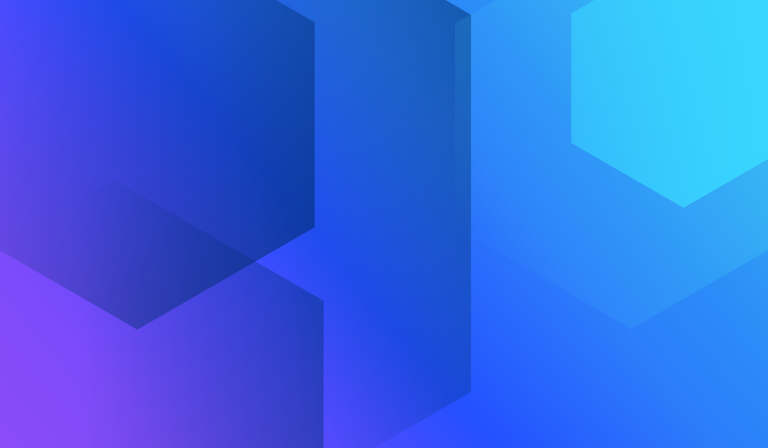
This background is drawn by a WebGL 2 fragment shader. Its source:

```glsl
#version 300 es
precision highp float;
// Overlapping translucent hexagons on a diagonal violet-blue-cyan gradient.
// Each hexagon is a distance function filled with one tint, whose opacity
// follows a linear ramp so that it fades out toward one side.

uniform vec2 u_resolution;
out vec4 fragColor;

const vec3 SHADE = vec3(0.00, 0.176, 0.43);
const vec3 SKY   = vec3(0.25, 0.80, 0.96);
const vec3 CYAN  = vec3(0.22, 0.845, 1.00);

// Signed distance to a hexagon with vertical sides; r is its half width.
float hexagon(vec2 p, float r) {
    p = abs(p);
    return max(p.x, dot(p, vec2(0.5, 0.8660254))) - r;
}

// Linear progress of t from a to b, clamped to 0..1.
float ramp(float a, float b, float t) {
    return clamp((t - a) / (b - a), 0.0, 1.0);
}

// Diagonal background gradient, from lower left to upper right.
vec3 backdrop(vec2 p) {
    float t = p.x + 0.85 * p.y;
    vec3 color = vec3(0.55, 0.295, 0.97);
    color = mix(color, vec3(0.49, 0.295, 0.98), ramp(0.00, 0.36, t));
    color = mix(color, vec3(0.285, 0.295, 1.0), ramp(0.36, 0.85, t));
    color = mix(color, vec3(0.14, 0.315, 1.00), ramp(0.85, 1.11, t));
    color = mix(color, vec3(0.175, 0.49, 0.98), ramp(1.11, 1.61, t));
    color = mix(color, vec3(0.17, 0.55, 0.97), ramp(1.61, 1.90, t));
    return mix(color, vec3(0.22, 0.75, 0.94), ramp(1.90, 2.57, t));
}

// Lay a hexagon over color; fade holds the opacity slopes in x and y
// and the opacity at the canvas origin.
vec3 layer(vec3 color, vec2 p, vec2 center, float r, vec3 tint, vec3 fade) {
    float pixel = 1.0 / u_resolution.y;
    float cover = 1.0 - smoothstep(-0.7 * pixel, 0.7 * pixel, hexagon(p - center, r));
    float opacity = clamp(dot(fade, vec3(p, 1.0)), 0.0, 1.0);
    return mix(color, tint, cover * opacity);
}

void main() {
    // Canvas height is one unit.
    vec2 p = gl_FragCoord.xy / u_resolution.y;
    vec3 color = backdrop(p);

    // Dark hexagons: tall middle, lower left, upper left.
    color = layer(color, p, vec2(0.322, 0.546), 0.7293, SHADE, vec3(0.805, 0.268, -0.588));
    color = layer(color, p, vec2(0.257, 0.060), 0.4653, SHADE, vec3(0.791, 0.0, -0.142));
    color = layer(color, p, vec2(0.3065, 0.7215), 0.396, SHADE, vec3(0.626, -0.313, 0.313));

    // Light hexagons on the right: wide sky blue, then bright cyan.
    color = layer(color, p, vec2(1.4094, 0.7204), 0.3937, SKY, vec3(0.492, 0.268, -0.634));
    color = layer(color, p, vec2(1.5257, 0.8255), 0.2506, CYAN, vec3(0.894, 0.0, -0.59));

    fragColor = vec4(color, 1.0);
}
```
